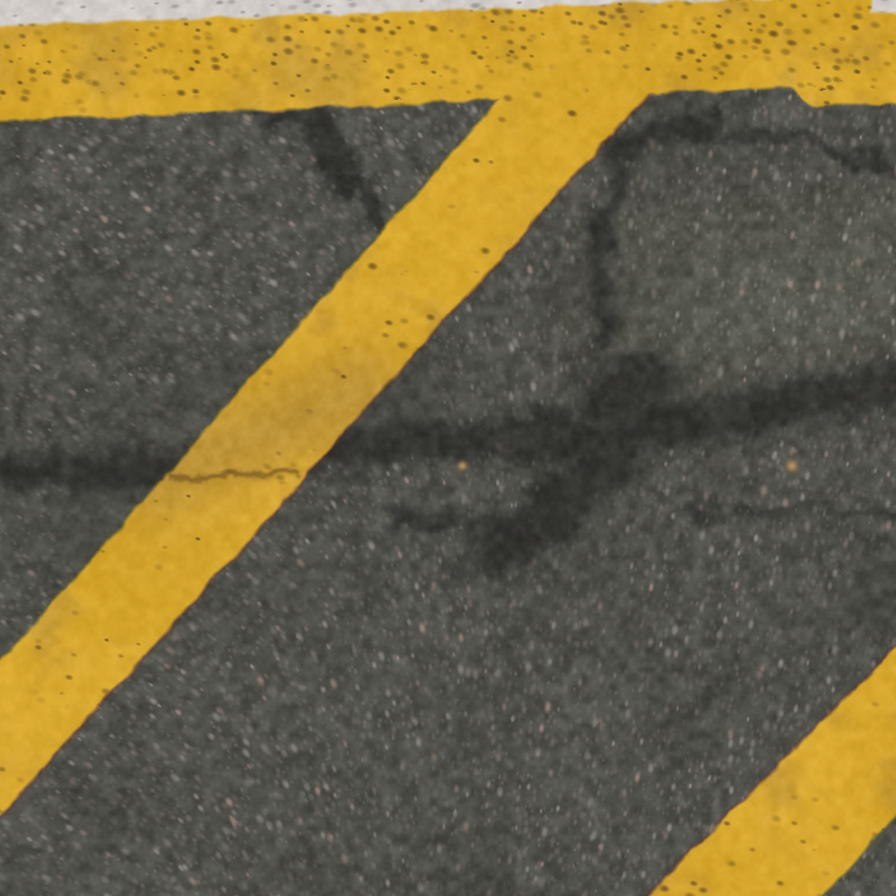
Write a three.js fragment shader that draws this texture.

```glsl
varying vec2 vUv;

const vec3 ASPHALT = vec3(0.305, 0.305, 0.28);
const vec3 STAIN = vec3(0.185, 0.183, 0.175);
const vec3 GRAIN = vec3(0.61, 0.60, 0.57);
const vec3 YELLOW = vec3(0.835, 0.65, 0.175);
const vec3 WORN = vec3(0.68, 0.53, 0.25);
const vec3 WHITE = vec3(0.82, 0.80, 0.78);
const vec3 PIT = vec3(0.40, 0.29, 0.12);
const vec3 WARM_RIM = vec3(0.36, 0.15, 0.16);
const vec3 GREEN_RIM = vec3(0.28, 0.31, 0.13);
const float EDGE = 0.003;

float hash(vec2 p) {
  vec3 q = fract(vec3(p.xyx) * 0.1031);
  q += dot(q, q.yzx + 33.33);
  return fract((q.x + q.y) * q.z);
}

float noise(vec2 p) {
  vec2 i = floor(p), f = fract(p);
  f = f * f * (3.0 - 2.0 * f);
  return mix(mix(hash(i), hash(i + vec2(1, 0)), f.x),
             mix(hash(i + vec2(0, 1)), hash(i + vec2(1, 1)), f.x), f.y);
}

float fbm(vec2 p) {
  return (noise(p) * 4.0 + noise(p * 2.03 + 17.3) * 2.0 + noise(p * 4.1 + 41.7)) / 7.0;
}

vec2 wobble(vec2 p) { return vec2(fbm(p), fbm(p + 40.0)) - 0.5; }

float bell(float d, float width) { return exp(-d * d / (width * width)); }

// Scattered elongated flecks: x is strength, y a random tint
vec2 flecks(vec2 p, float angle, float stretch, float chance) {
  vec2 cell = floor(p), best = vec2(0.0);
  float c = cos(angle), s = sin(angle);
  for (int j = -1; j <= 1; j++)
  for (int i = -1; i <= 1; i++) {
    vec2 id = cell + vec2(i, j);
    vec2 d = p - id - vec2(hash(id + 31.0), hash(id + 57.0));
    d = vec2(c * d.x + s * d.y, (c * d.y - s * d.x) * stretch);
    float size = mix(0.35, 0.8, hash(id + 83.0));
    float v = step(hash(id + 7.7), chance) * mix(0.25, 1.0, hash(id + 11.0));
    v *= 1.0 - smoothstep(size * 0.15, size, length(d));
    if (v > best.x) best = vec2(v, hash(id + 99.0));
  }
  return best;
}

// Soft stroke from a to b
float stroke(vec2 p, vec2 a, vec2 b, float width) {
  vec2 ab = b - a;
  return bell(length(p - a - ab * clamp(dot(p - a, ab) / dot(ab, ab), 0.0, 1.0)), width);
}

float stains(vec2 uv) {
  vec2 p = uv + 0.035 * wobble(uv * 20.0) + 0.022 * wobble(uv * 60.0);
  // Long seam
  float s = 0.8 * stroke(p, vec2(-0.05, 0.478), vec2(0.22, 0.478), 0.026);
  s = max(s, 0.75 * stroke(p, vec2(0.34, 0.495), vec2(0.60, 0.512), 0.032));
  s = max(s, 0.95 * stroke(p, vec2(0.58, 0.508), vec2(0.78, 0.528), 0.034));
  s = max(s, 0.9 * stroke(p, vec2(0.78, 0.528), vec2(1.05, 0.58), 0.032));
  // Central patches
  s = max(s, stroke(p, vec2(0.55, 0.385), vec2(0.61, 0.425), 0.036));
  s = max(s, 0.85 * stroke(p, vec2(0.60, 0.43), vec2(0.68, 0.49), 0.036));
  s = max(s, 0.6 * stroke(p, vec2(0.44, 0.42), vec2(0.53, 0.41), 0.014));
  s = max(s, 0.85 * stroke(p, vec2(0.66, 0.55), vec2(0.73, 0.58), 0.038));
  s = max(s, 0.5 * stroke(p, vec2(0.76, 0.432), vec2(1.0, 0.428), 0.010));
  // Branching crack and upper smear
  s = max(s, 0.7 * stroke(p, vec2(0.67, 0.62), vec2(0.69, 0.84), 0.017));
  s = max(s, 0.8 * stroke(p, vec2(0.69, 0.83), vec2(0.80, 0.862), 0.015));
  s = max(s, 0.65 * stroke(p, vec2(0.80, 0.855), vec2(1.0, 0.815), 0.011));
  s = max(s, stroke(p, vec2(0.305, 0.87), vec2(0.36, 0.865), 0.015));
  s = max(s, 1.1 * stroke(p, vec2(0.35, 0.87), vec2(0.38, 0.81), 0.022));
  s = max(s, stroke(p, vec2(0.38, 0.81), vec2(0.43, 0.75), 0.011));
  return smoothstep(0.08, 0.85, s * (0.7 + 0.6 * fbm(uv * 45.0)));
}

void main() {
  vec2 uv = vUv;
  float grit = fbm(uv * 95.0) - 0.5, cloud = fbm(uv * 9.0) - 0.5;

  // Asphalt with grains that turn from slanted to upright
  float angle = mix(-0.6, -1.75, smoothstep(0.2, 0.8, uv.x + 0.3 * (0.6 - uv.y)));
  vec2 coarse = flecks(uv * 68.0, angle, 1.7, 0.5), fine = flecks(uv * 115.0 + 300.0, angle, 1.5, 0.55);
  float stain = stains(uv), clear = (1.0 - 0.85 * stain) * smoothstep(-0.4, 0.15, cloud);
  vec3 road = ASPHALT + 0.16 * grit + 0.06 * cloud;
  road += vec3(0.03, 0.033, 0.02) * stroke(uv, vec2(0.75, 0.65), vec2(0.95, 0.68), 0.09);
  road = mix(road, STAIN + 0.1 * grit, 0.85 * stain);
  vec3 tint = GRAIN + vec3(0.07, -0.02, -0.03) * step(0.8, coarse.y);
  road = mix(road, tint, clear * min(0.7 * coarse.x * coarse.x + 0.28 * fine.x, 0.75));
  float amber = max(bell(length(uv - vec2(0.516, 0.48)), 0.005), bell(length(uv - vec2(0.884, 0.48)), 0.006));
  road = mix(road, vec3(0.78, 0.62, 0.40), 0.85 * amber);

  // Painted shapes, positive inside
  vec2 p = uv + 0.008 * wobble(uv * 45.0);
  float upper = (1.13 * p.x + 0.26 - p.y) / 1.51, lower = (p.y - 0.089 - 1.116 * p.x) / 1.5;
  float cornerTop = (p.x - 0.723 - p.y) / 1.414, cornerLow = (p.y - 1.085 * (p.x - 0.918)) / 1.475;
  float border = p.y - 0.865 - 0.042 * p.x + 0.022 * smoothstep(0.88, 0.91, p.x);
  float inside = max(max(min(min(upper, lower), 0.93 - p.y), min(cornerTop, cornerLow)), border);
  float rim = bell(inside, 0.005);
  road = mix(road, WARM_RIM, 0.5 * rim * max(bell(lower, 0.004), bell(cornerTop, 0.004)));
  road = mix(road, GREEN_RIM, 0.4 * rim * max(bell(upper, 0.004), bell(cornerLow, 0.004)));

  // Yellow paint, worn across the seam and pitted along the border
  float onBorder = smoothstep(0.0, 0.03, border);
  float wear = stroke(p, vec2(0.18, 0.47), vec2(0.40, 0.56), 0.055);
  wear = max(wear, 0.6 * smoothstep(0.5, 0.75, fbm(uv * 16.0 + 5.0)));
  vec3 paint = mix(YELLOW + 0.08 * grit + 0.07 * cloud, WORN + 0.12 * grit, 0.6 * wear);
  float pits = flecks(uv * 95.0 + 800.0, -0.25, 1.5, mix(0.08, 0.38, onBorder)).x;
  paint = mix(paint, PIT, 0.85 * pits * smoothstep(0.3, 0.6, fbm(uv * 25.0) + 0.1 * onBorder));
  float crack = stroke(p + 0.012 * wobble(uv * 70.0), vec2(0.19, 0.468), vec2(0.33, 0.473), 0.004);
  paint = mix(paint, PIT, 0.6 * crack);
  vec3 color = mix(road, paint, smoothstep(-EDGE, EDGE, inside));

  // White strip and chipped corner
  float white = max(p.y - 0.971 - 0.036 * p.x, min(p.x - 0.972, p.y - 0.986));
  vec3 chalk = mix(WHITE + 0.12 * grit, vec3(0.5, 0.46, 0.44), 0.6 * flecks(uv * 90.0, 0.1, 1.8, 0.25).x);
  gl_FragColor = vec4(mix(color, chalk, smoothstep(-EDGE, EDGE, white)), 1.0);
}
```
